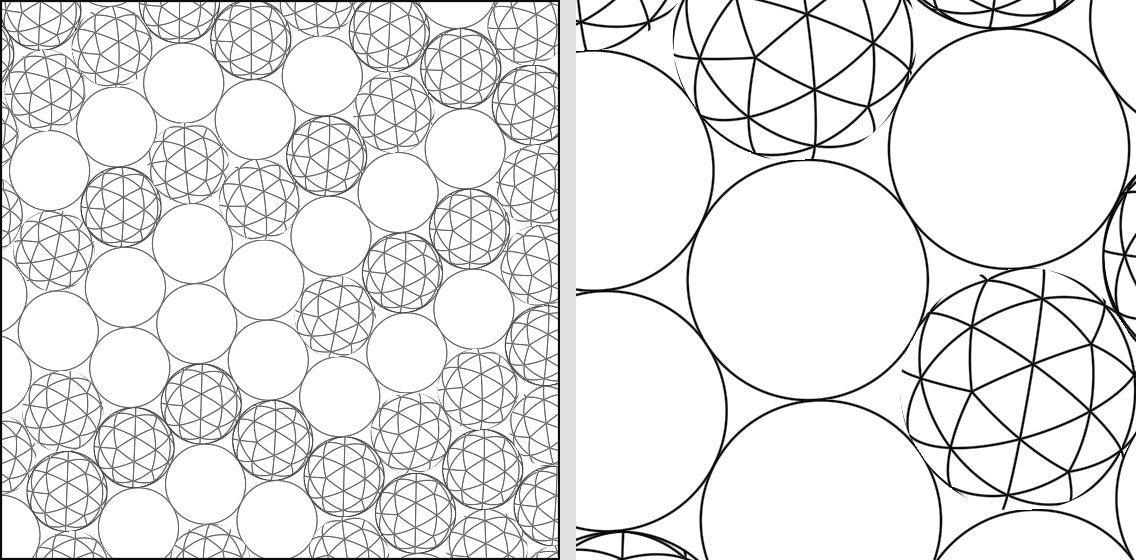
Left: the whole. Right: its middle third, enlarged.
This pattern is drawn by a Shadertoy shader. Its source:

```glsl
const vec3 PAPER = vec3(1.0);
const vec3 INK = vec3(0.04);
const float LINE_WIDTH = 0.00142;
const float FRAME_WIDTH = 0.0038;
const float BALL_RADIUS = 0.0715;
const float SOFTNESS = 1.3; // line filter size in pixels
const float BLANK_SHARE = 0.42;

// Hexagonal close packing, turned a few degrees
const vec2 ANCHOR = vec2(0.0807, 0.8385);
const mat2 LATTICE = mat2(0.1198, 0.0781, -0.0078, 0.1432);

float hash(vec2 p) {
    vec3 h = fract(vec3(p.xyx) * 0.1031 + 0.37);
    h += dot(h, h.yzx + 33.33);
    return fract((h.x + h.y) * h.z);
}

vec2 turn(vec2 v, float angle) {
    float c = cos(angle), s = sin(angle);
    return mat2(c, s, -s, c) * v;
}

// Coverage of a soft pixel by a thin line at distance d
float stroke(float d, float width, float px) {
    float size = SOFTNESS * px;
    float span = min(d + 0.5 * size, 0.5 * width) - max(d - 0.5 * size, -0.5 * width);
    return clamp(span / size, 0.0, 1.0);
}

// Coverage of one pixel by a solid with signed distance d
float fill(float d, float px) {
    return clamp(0.5 - d / px, 0.0, 1.0);
}

float overlay(float a, float b) {
    return a + b - a * b;
}

// Columns of the frame: surface point and its two screen derivatives
mat3 foldAcross(mat3 frame, vec3 normal) {
    vec3 d = normal * frame;
    return d.x < 0.0 ? frame - 2.0 * outerProduct(normal, d) : frame;
}

// Screen distance to the great circle with the given pole
float arcDistance(mat3 frame, vec3 pole) {
    vec3 d = pole * frame;
    return abs(d.x) / length(d.yz);
}

vec3 toLocal(vec3 v, vec3 pose) {
    v.yz = turn(v.yz, pose.x);
    v.xz = turn(v.xz, pose.y);
    v.xy = turn(v.xy, pose.z);
    return v;
}

// Distance to the edges of a two-frequency geodesic sphere, q in the unit disc
float geodesicDistance(vec2 q, vec3 pose) {
    float z = sqrt(max(1.0 - dot(q, q), 0.0));
    vec2 slope = -q / max(z, 0.1);
    mat3 frame = mat3(toLocal(vec3(q, z), pose),
                      toLocal(vec3(1.0, 0.0, slope.x), pose),
                      toLocal(vec3(0.0, 1.0, slope.y), pose));

    // Icosahedral mirrors reduce the sphere to one triangle
    float c = cos(radians(36.0));
    vec3 mirror = vec3(-0.5, -c, sqrt(0.75 - c * c));
    for (int i = 0; i < 5; i++) {
        frame = foldAcross(frame, vec3(1.0, 0.0, 0.0));
        frame = foldAcross(frame, vec3(0.0, 1.0, 0.0));
        frame = foldAcross(frame, mirror);
    }
    vec3 medialPole = normalize(vec3(mirror.y, -mirror.x, 0.0));
    return min(arcDistance(frame, vec3(0.0, 1.0, 0.0)), arcDistance(frame, medialPole));
}

// Lattice index of the nearest ball
vec2 nearestBall(vec2 p) {
    vec2 base = floor(inverse(LATTICE) * p);
    vec2 best = base;
    float bestDistance = 1e3;
    for (int k = 0; k < 4; k++) {
        vec2 id = base + vec2(k & 1, k >> 1);
        float d = distance(p, LATTICE * id);
        if (d < bestDistance) {
            bestDistance = d;
            best = id;
        }
    }
    return best;
}

// Blanks recur along each column with an uneven beat
bool isBlank(vec2 id) {
    float beat = id.y * BLANK_SHARE + hash(vec2(id.x, 7.0));
    return fract(beat + 0.35 * hash(id + 13.0)) < BLANK_SHARE;
}

// Ink of one ball: blank disc, outlined mesh or bare mesh
float ballInk(vec2 offset, vec2 id, float px) {
    float r = length(offset);
    float outline = stroke(abs(r - BALL_RADIUS), LINE_WIDTH, px);
    if (isBlank(id)) return outline;

    // Bare meshes are a little larger and stop short of their limb
    bool outlined = hash(id + 31.0) < 0.48;
    float meshRadius = BALL_RADIUS * (outlined ? 1.0 : 1.03);
    float reach = meshRadius * (outlined ? 1.0 : 0.985);

    vec3 jitter = vec3(hash(id + 53.0), hash(id + 71.0), hash(id + 97.0)) - 0.5;
    vec3 pose = vec3(0.25, 0.03, -0.53) + jitter * (outlined ? 0.08 : 0.4);
    float d = geodesicDistance(offset / meshRadius, pose) * meshRadius;
    float mesh = stroke(d, LINE_WIDTH, px) * fill(r - reach, px);
    return outlined ? overlay(mesh, outline) : mesh;
}

void mainImage(out vec4 fragColor, in vec2 fragCoord) {
    float px = 1.0 / iResolution.y;
    vec2 uv = fragCoord * px;
    vec2 canvas = iResolution.xy * px;

    vec2 p = uv - ANCHOR;
    vec2 id = nearestBall(p);
    float ink = ballInk(p - LATTICE * id, id, px);

    // Frame along the canvas edge
    vec2 margin = min(uv, canvas - uv);
    ink = max(ink, fill(min(margin.x, margin.y) - FRAME_WIDTH, px));

    fragColor = vec4(mix(PAPER, INK, ink), 1.0);
}
```
